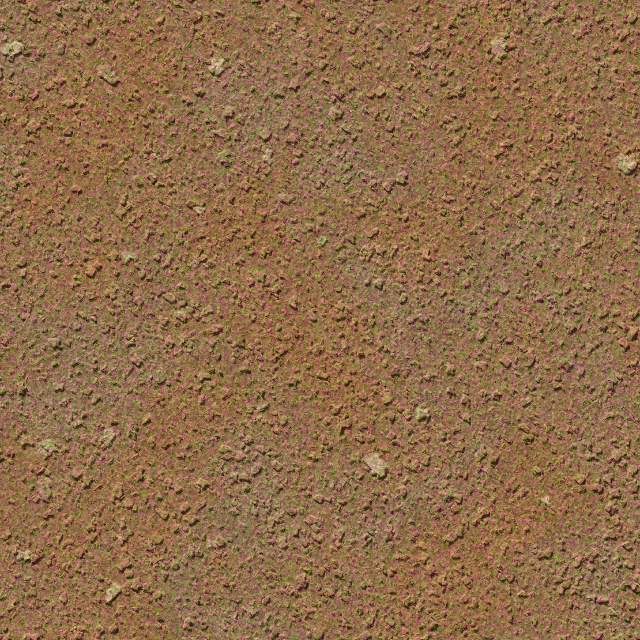
A WebGL 2 fragment shader for this texture:

```glsl
#version 300 es
precision highp float;

#define LAYERS 4
#define COARSEST 29.0
#define REFINE 2.08
#define LIGHT_DIR vec2(-0.42, 0.91)
#define SLOPE_STEP 0.0011
#define SHADOW_REACH 0.0042
#define RELIEF 0.36
#define SHADOW 0.50
#define GRIT 0.30
#define WARMTH_SPREAD 0.55
#define HUE_SPREAD 1.7

uniform vec2 u_resolution;
out vec4 fragColor;

struct Surface {
    float height;
    float tone;   // brightness offset of the topmost grain
    float pale;   // coverage by light stones
};

vec4 hash4(vec2 cell, float seed) {
    vec4 q = fract(vec4(cell.xyx, cell.y + seed) * vec4(0.1031, 0.1030, 0.0973, 0.1099) + seed * 0.137);
    q += dot(q, q.wzxy + 33.33);
    return fract((q.xxyz + q.yzzw) * q.zywx);
}

float smoothNoise(vec2 p, float seed) {
    vec2 i = floor(p), f = fract(p);
    f = f * f * (3.0 - 2.0 * f);
    float low = mix(hash4(i, seed).x, hash4(i + vec2(1, 0), seed).x, f.x);
    float high = mix(hash4(i + vec2(0, 1), seed).x, hash4(i + vec2(1, 1), seed).x, f.x);
    return mix(low, high, f.y) * 2.0 - 1.0;
}

// Warped layered sines, roughly -1 to 1
float patches(vec2 p, float seed) {
    float sum = 0.0, weight = 0.5;
    for (int i = 0; i < 5; i++) {
        p += 0.55 * sin(p.yx * 1.3 + seed);
        sum += weight * sin(p.x + seed) * cos(p.y - seed * 1.7);
        p = mat2(0.8, 0.6, -0.6, 0.8) * p * 1.75 + 1.3;
        weight *= 0.8;
    }
    return sum * 1.1;
}

// Scattered angular grains: x = height in cells, y = grain id, z = coverage
vec3 grains(vec2 p, float density, float seed) {
    vec2 home = floor(p);
    vec3 top = vec3(0.0);
    for (int y = -1; y <= 1; y++) {
        for (int x = -1; x <= 1; x++) {
            vec2 cell = home + vec2(x, y);
            vec4 shape = hash4(cell, seed);
            if (shape.w > density) continue;
            vec4 look = hash4(cell, seed + 5.7);
            float angle = look.x * 6.2832;
            float radius = mix(0.22, 0.58, shape.z * shape.z);
            vec2 q = p - cell - shape.xy;
            q = mat2(cos(angle), sin(angle), -sin(angle), cos(angle)) * q;
            q *= vec2(0.85, mix(1.0, 1.6, look.y)) / radius;
            q.x += 0.25 * q.y * q.y;
            float d = mix(length(q), max(abs(q.x), abs(q.y)), 0.6);
            float cover = smoothstep(1.0, 0.55, d);
            float height = radius * cover * (0.6 + 0.35 * look.z + 0.25 * q.x);
            if (height > top.x) top = vec3(height, look.w, cover);
        }
    }
    return top;
}

Surface ground(vec2 p, float clumping) {
    p += 0.0016 * sin(p.yx * vec2(410.0, 370.0) + 2.0 * sin(p * 230.0));   // ragged outlines
    Surface s = Surface(0.0, 0.0, 0.0);
    float count = COARSEST;
    for (int i = 0; i < LAYERS; i++) {
        float level = float(i);
        float density = i == 0 ? 0.06 : 0.16 + 0.21 * level + 0.18 * clumping;
        vec3 g = grains(p * count + level * 7.3, density, 1.0 + level * 3.1);
        s.height += g.x / count * (i == 0 ? 0.4 : 0.85);
        s.tone = mix(s.tone, g.y - 0.4, g.z * 0.75);
        if (i == 0) s.pale = g.z * smoothstep(0.3, 0.95, g.y);
        count *= REFINE;
    }
    return s;
}

void main() {
    vec2 p = gl_FragCoord.xy / u_resolution.y;
    float clumping = patches(p * 23.0, 2.4);
    float warmth = patches(p * 9.0, 0.7);

    // Relief along the light, and shade from taller grains nearby
    Surface here = ground(p, clumping);
    float ahead = ground(p + LIGHT_DIR * SLOPE_STEP, clumping).height;
    float behind = ground(p - LIGHT_DIR * SLOPE_STEP, clumping).height;
    float blocker = ground(p + LIGHT_DIR * SHADOW_REACH, clumping).height;
    float slope = (behind - ahead) / (2.0 * SLOPE_STEP);
    float lit = slope / (0.8 + abs(slope));
    float shade = smoothstep(0.05, 1.0, (max(blocker, ahead) - here.height) / SHADOW_REACH);

    // Fine grit in brightness, finer speckle in hue
    float grit = 0.5 * smoothNoise(p * 250.0, 21.0) + 0.5 * smoothNoise(p * 470.0, 27.0);
    float hue = smoothNoise(p * 490.0, 33.0) + 0.25 * smoothNoise(p * 240.0, 39.0);

    // Soil from dusty grey-brown to warm ochre
    float ochre = 0.5 + WARMTH_SPREAD * clamp(warmth, -0.9, 0.9);
    vec3 soil = mix(vec3(0.570, 0.458, 0.335), vec3(0.598, 0.430, 0.275), ochre);
    soil = mix(soil, vec3(0.67, 0.63, 0.48), here.pale * 0.55);
    float brightness = 1.0 + RELIEF * lit - SHADOW * shade + GRIT * grit
        + 0.22 * here.tone + 0.03 * clumping + min(here.height * 10.0, 0.10);
    vec3 color = soil * pow(vec3(max(brightness, 0.30)), vec3(0.88, 1.03, 1.22));
    color += HUE_SPREAD * hue * vec3(-0.050, 0.045, -0.055);
    fragColor = vec4(clamp(color, 0.0, 1.0), 1.0);
}
```
